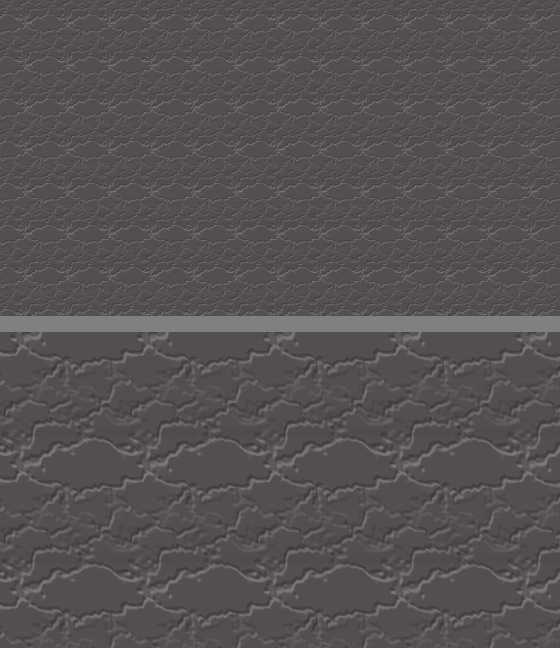
Top: the whole. Bottom: its middle third, enlarged.
This pattern is drawn by a Shadertoy shader. Its source:

```glsl
// Embossed grey stone, repeated as identical square tiles.
// Each tile holds one wide plate above a scatter of small weighted Voronoi
// plates; ragged grooves are lit by differencing height along the light.

#define TILES_DOWN 7.5
#define TILE_TOP 0.36
#define PLATES 9
#define PLATE_STRETCH 0.6
#define WIDE_WEIGHT 0.012
#define RAGGED 0.11
#define GROOVE 0.03
#define LIGHT_STEP vec2(0.007, 0.013)
#define HIGHLIGHT 0.135
#define SHADOW 0.085
#define STONE vec3(0.328, 0.309, 0.309)

float hash(vec2 p) {
    vec3 q = fract(vec3(p.xyx) * 0.1031);
    q += dot(q, q.yzx + 33.33);
    return fract((q.x + q.y) * q.z);
}

// Value noise that wraps once per tile
float tileNoise(vec2 p, vec2 cells) {
    p *= cells;
    vec2 i = floor(p), f = fract(p);
    f = f * f * (3.0 - 2.0 * f);
    vec2 a = mod(i, cells), b = mod(i + 1.0, cells);
    return mix(mix(hash(a), hash(vec2(b.x, a.y)), f.x),
               mix(hash(vec2(a.x, b.y)), hash(b), f.x), f.y);
}

vec2 raggedOffset(vec2 p) {
    vec2 offset = vec2(0.0);
    float cells = 8.0, amount = RAGGED;
    for (int k = 0; k < 3; k++) {
        offset += amount * (vec2(tileNoise(p, vec2(cells)),
                                 tileNoise(p + 0.37, vec2(cells))) - 0.5);
        cells *= 2.0;
        amount *= 0.68;
    }
    return offset;
}

// Offset to a plate centre; z is its squared distance less its weight
vec3 toPlate(vec2 p, int i, int copy) {
    float n = float(i);
    vec2 centre = i == 0 ? vec2(0.5, 0.15)
                         : vec2(fract(0.31 + 0.618 * n), 0.38 + 0.07 * n);
    vec2 d = centre - p;
    d.x += float(copy);
    d.y -= round(d.y);
    d.x *= PLATE_STRETCH;
    return vec3(d, dot(d, d) - (i == 0 ? WIDE_WEIGHT : 0.0));
}

float plateEdge(vec2 p) {
    p = fract(p);
    vec3 nearest = vec3(9.0);
    for (int i = 0; i < PLATES; i++)
        for (int copy = -1; copy <= 1; copy++) {
            vec3 d = toPlate(p, i, copy);
            if (d.z < nearest.z) nearest = d;
        }
    float edge = 1.0;
    for (int i = 0; i < PLATES; i++)
        for (int copy = -1; copy <= 1; copy++) {
            vec3 d = toPlate(p, i, copy);
            float gap = length(d.xy - nearest.xy);
            if (gap > 0.003) edge = min(edge, (d.z - nearest.z) / (2.0 * gap));
        }
    return edge;
}

// x: height with grooves and broken ledges; y: soft rim of the wide plate
vec2 stoneHeight(vec2 p) {
    vec2 q = p + raggedOffset(p);
    float edge = plateEdge(q);
    float wide = 0.5 + 0.5 * cos(6.2832 * (p.y - 0.15));
    float worn = smoothstep(0.2, 0.7, tileNoise(p + 0.13, vec2(7.0)));
    float depth = mix(0.25 + 0.5 * worn, 1.0, wide * wide);
    float groove = 1.0 - smoothstep(0.0, GROOVE, edge);
    float flake = tileNoise(q + 0.21, vec2(5.0, 7.0));
    float ledge = smoothstep(0.45, 0.55, flake) * smoothstep(0.7, 0.35, wide);
    float rim = wide * wide * (1.0 - smoothstep(0.0, 0.05, edge));
    return vec2(0.3 * ledge - depth * groove, rim);
}

vec3 shadeStone(vec2 p) {
    vec2 far = stoneHeight(p + LIGHT_STEP);
    vec2 near = stoneHeight(p - LIGHT_STEP);
    float slope = clamp(1.2 * (far.x - near.x), -1.0, 1.0);
    float light = slope > 0.0 ? HIGHLIGHT * slope : SHADOW * slope;
    return STONE + light + 0.02 * (far.y + near.y);
}

void mainImage(out vec4 fragColor, in vec2 fragCoord) {
    vec3 color = vec3(0.0);
    // Four samples per pixel smooth the fine grooves
    for (int s = 0; s < 4; s++) {
        vec2 shift = vec2(s % 2, s / 2) * 0.5 - 0.25;
        vec2 p = (fragCoord + shift - 0.5 * iResolution.xy) / iResolution.y;
        p *= TILES_DOWN;
        color += shadeStone(vec2(p.x, TILE_TOP - p.y));
    }
    fragColor = vec4(color / 4.0, 1.0);
}
```
